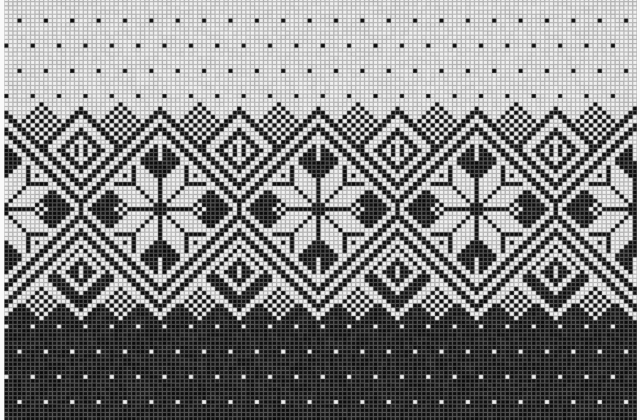
Write a WebGL 1 fragment shader that draws this pattern.

```glsl
precision highp float;
// Nordic knit border: a chain of eight-petal stars in diamonds, between a
// light field and a dark field of staggered dots. Each stitch is one cell of a
// grid, coloured by diamond (taxicab) distances, with thin seams around it.

uniform vec2 u_resolution;

#define GRID vec2(145.6, 100.2)    // stitches across and down the canvas
#define CENTER vec2(0.4975, 0.502) // middle of the central star
#define PERIOD 36.0                // stitches from star to star
#define DOT_STEP 6.0               // stitches from dot to dot
#define MARGIN vec2(0.0065, 0.9955) // left and right ends of the fabric
#define LIGHT 0.95
#define DARK 0.035
#define LIGHT_SEAM 0.68
#define DARK_SEAM 0.34
#define SEAM_WIDTH 0.15            // half width, in stitches
#define WEAR 0.05                  // brightness change between stitches
#define SAMPLES 4                  // antialiasing samples per axis

float hash(vec2 p) {
  vec3 q = fract(vec3(p.xyx) * 0.1031);
  q += dot(q, q.yzx + 33.33);
  return fract((q.x + q.y) * q.z);
}

bool within(float v, float low, float high) {
  return v > low - 0.5 && v < high + 0.5;
}

float diamond(vec2 p) {
  return abs(p.x) + abs(p.y);
}

// Eight petals with corner hooks, side rings and vertical stems; true is light.
bool starIsLight(vec2 p) {
  float a = min(p.x, p.y);
  float b = max(p.x, p.y);
  bool petal = within(a, 1.0, 5.0) && b > a + 0.5 && b < a + 6.5;
  bool hook = a > 6.5 && !(a > 7.5 && b < 8.5);
  bool ring = within(diamond(p - vec2(9.0, 0.0)), 1.0, 1.0);
  bool stem = p.x < 0.5 && p.y > 11.5;
  return petal || hook || ring || stem;
}

// Nested diamonds between the stars on the light side.
bool upperIsLight(vec2 p) {
  vec2 q = vec2(18.0 - p.x, p.y - 14.0);
  float d = diamond(q);
  float small = diamond(vec2(p.x - 9.0, p.y - 21.0));
  bool rings = within(d, 9.0, 10.0) || within(d, 4.0, 5.0);
  bool core = within(q.x, 1.0, 1.0) && abs(q.y) < 1.5;
  bool checks = small < 4.5 && mod(small, 2.0) < 0.5;
  return !(rings || core || checks);
}

// The same motif in reversed tones on the dark side.
bool lowerIsLight(vec2 p) {
  vec2 q = vec2(18.0 - p.x, p.y - 15.0);
  float d = diamond(q);
  float small = diamond(vec2(p.x - 9.0, p.y - 22.0));
  bool rings = within(d, 10.0, 11.0) || within(d, 4.0, 5.0);
  bool core = q.x < 0.5 && abs(q.y) < 1.5;
  bool checks = small < 4.5 && mod(small, 2.0) < 0.5;
  return rings || core || checks;
}

// Dots shifted by half a step on every other dotted row.
bool isDot(vec2 cell) {
  float row = cell.y > 0.0 ? cell.y - 27.0 : -28.0 - cell.y;
  float shift = mod(floor(row / DOT_STEP), 2.0) * DOT_STEP * 0.5;
  return row > -0.5 && mod(row, DOT_STEP) < 0.5
      && within(mod(cell.x - shift, DOT_STEP), 1.0, 1.0);
}

bool stitchIsLight(vec2 cell) {
  bool upper = cell.y > -0.5;
  float column = mod(cell.x + PERIOD * 0.5, PERIOD) - PERIOD * 0.5;
  vec2 p = abs(vec2(column, cell.y));
  float d = diamond(p);
  if (d < 16.5) return starIsLight(p);
  // Stripes of the zigzag frame, two stitches each.
  if (d < 24.5) return !(p.x > 17.5 && p.y < 0.5) && mod(d - 17.0, 4.0) < 1.5;
  if (!upper && d < 26.5) return true;
  if (isDot(cell)) return !upper;
  return upper ? upperIsLight(p) : lowerIsLight(p);
}

float fabric(vec2 uv) {
  if (uv.x < MARGIN.x || uv.x > MARGIN.y) return 0.98;
  vec2 grid = (uv - CENTER) * GRID + 0.5;
  vec2 cell = floor(grid);
  vec2 edge = 0.5 - abs(fract(grid) - 0.5);
  bool light = stitchIsLight(cell);
  float noise = hash(cell + 200.0);
  // Seams vary in strength like uneven yarn.
  vec2 seams = 1.0 - smoothstep(vec2(SEAM_WIDTH * 0.6), vec2(SEAM_WIDTH * 1.4), edge);
  float seam = max(seams.x, seams.y) * (0.75 + 0.25 * noise);
  float yarn = light ? LIGHT - WEAR * noise * 0.5 : DARK + WEAR * noise;
  return mix(yarn, light ? LIGHT_SEAM : DARK_SEAM, seam);
}

void main() {
  float tone = 0.0;
  for (int i = 0; i < SAMPLES; i++) {
    for (int j = 0; j < SAMPLES; j++) {
      vec2 offset = (vec2(float(i), float(j)) + 0.5) / float(SAMPLES) - 0.5;
      tone += fabric((gl_FragCoord.xy + offset) / u_resolution);
    }
  }
  gl_FragColor = vec4(vec3(tone / float(SAMPLES * SAMPLES)), 1.0);
}
```
